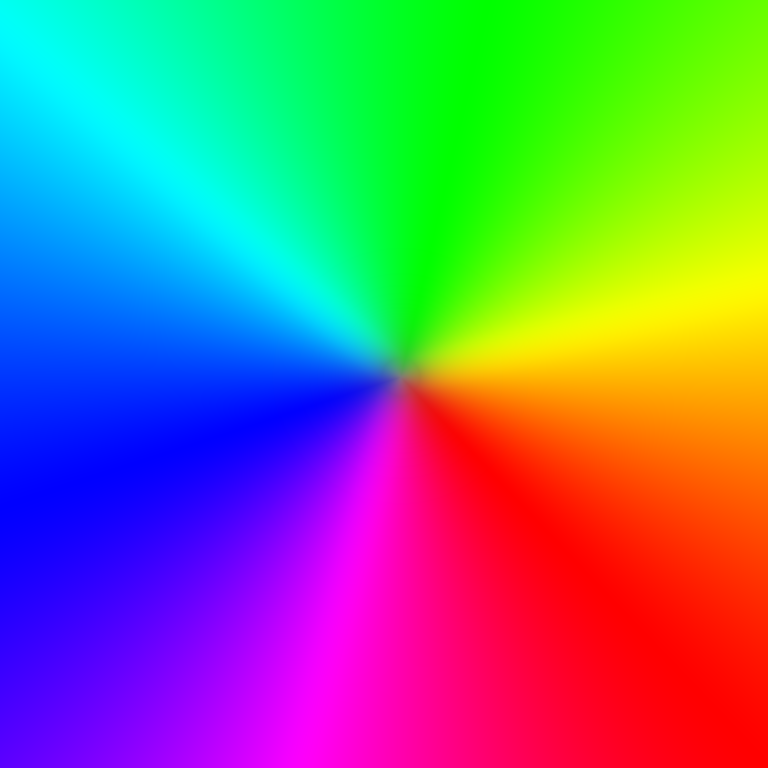
Write a three.js fragment shader that draws this background.

```glsl
// A full-spectrum colour wheel that fills the square and melts to grey at its hub.
varying vec2 vUv;

const float TAU = 6.2831853;
const vec2 HUB = vec2(0.522, 0.509);
const vec3 HUB_GREY = vec3(0.50, 0.46, 0.48);
const float HUB_RADIUS = 0.03;
const float HUE_OFFSET = 0.122; // turns from the right-hand axis to red
const float HUE_LEAN = 0.008;   // slight uneven spacing of the hues
const float RAMP_POWER = 1.3;   // widens the pure primaries

// Polynomial minimum with a rounded corner of width k
float smoothMin(float a, float b, float k) {
  float h = max(k - abs(a - b), 0.0) / k;
  return min(a, b) - 0.25 * h * h * k;
}

// Strength of one primary, whose peak lies at the given hue in turns
float primary(float hue, float peak, float softness) {
  float away = abs(fract(hue - peak + 0.5) - 0.5);
  float ramp = smoothMin(2.0 - 6.0 * away, 1.0, softness);
  return pow(max(ramp, 0.0), RAMP_POWER);
}

// Spectrum colour with softened creases between the primaries
vec3 spectrum(float hue, float softness) {
  return vec3(
    primary(hue, 0.0, softness),
    primary(hue, 1.0 / 3.0, softness),
    primary(hue, 2.0 / 3.0, softness)
  );
}

// Hue in turns for a direction around the hub
float wheelHue(vec2 p) {
  float angle = atan(p.y, p.x);
  return angle / TAU + HUE_OFFSET + HUE_LEAN * cos(angle + TAU / 12.0);
}

void main() {
  vec2 p = vUv - HUB;
  float radius = max(length(p), 0.0001);

  // Creases sharpen away from the hub
  float softness = clamp(0.025 / radius, 0.01, 1.0);
  vec3 wheel = spectrum(wheelHue(p), softness);

  // Fade to grey at the hub
  float saturation = 1.0 - exp(-radius / HUB_RADIUS);
  gl_FragColor = vec4(mix(HUB_GREY, wheel, saturation), 1.0);
}
```
